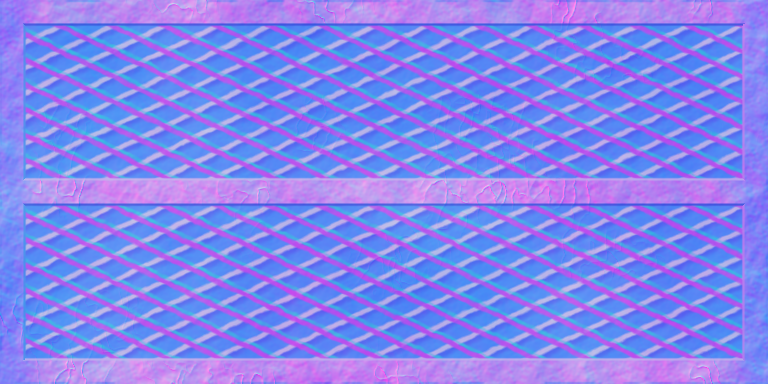
A Shadertoy shader for this texture map:

```glsl
#define CELL vec2(0.1365, 0.0655)
#define PHASE vec2(0.30, 0.10)
#define PANEL_CENTER vec2(1.0, 0.2345)
#define PANEL_HALF vec2(0.939, 0.2045)
#define BEVEL 0.006
#define BAR_WIDTH 0.0125
#define SOFTNESS 0.0038
#define WOBBLE 0.008
#define DENTS 0.016
#define CREASES 0.0022
#define MOTTLE 0.22

float hash(vec2 p) {
    p = fract(p * vec2(0.1031, 0.1137));
    p += dot(p, p.yx + 33.33);
    return fract((p.x + p.y) * p.x * 7.31);
}

float noise(vec2 p) {
    vec2 i = floor(p), f = fract(p);
    f = f * f * (3.0 - 2.0 * f);
    return mix(mix(hash(i), hash(i + vec2(1, 0)), f.x),
               mix(hash(i + vec2(0, 1)), hash(i + vec2(1, 1)), f.x), f.y);
}

float fbm(vec2 p) {
    float sum = 0.0, amp = 0.5;
    for (int i = 0; i < 4; i++) {
        sum += amp * noise(p);
        p = mat2(1.6, 1.2, -1.2, 1.6) * p + 7.3;
        amp *= 0.5;
    }
    return sum;
}

// Worn surface height: dents plus sparse fine creases
float wear(vec2 p) {
    float ridge = 1.0 - abs(2.0 * noise(p * vec2(45.0, 26.0) + 3.0 * fbm(p * 14.0)) - 1.0);
    float patches = smoothstep(0.6, 0.8, noise(p * 6.0 + 11.0));
    return DENTS * fbm(p * 15.0) + CREASES * patches * pow(ridge, 5.0);
}

// Slope as a tint: red rises to the right, green falls upward
vec3 wearTint(vec2 p) {
    const float e = 0.003;
    float h = wear(p);
    return vec3(wear(p + vec2(e, 0)) - h, h - wear(p + vec2(0, e)), 0.0) / e;
}

float band(float d, float lo, float hi, float soft) {
    return smoothstep(lo - soft, lo + soft, d) * (1.0 - smoothstep(hi - soft, hi + soft, d));
}

// Signed distance to the nearest of the evenly spaced lines
float lineDistance(float t) {
    return (fract(t + 0.5) - 0.5) / length(1.0 / CELL);
}

vec3 lattice(vec2 q, vec2 p, float soft) {
    vec2 cell = q / CELL;
    float wobble = WOBBLE * (fbm(p * 40.0) - 0.47);
    float falling = lineDistance(cell.x - cell.y + PHASE.x) + wobble;
    float rising = lineDistance(cell.x + cell.y + PHASE.y) - wobble;

    // Recessed floor, dark below the rising bars
    float shade = smoothstep(0.004, 0.020, rising);
    vec3 col = mix(vec3(0.34, 0.42, 0.94), vec3(0.33, 0.54, 0.96), shade);
    col = mix(col, vec3(0.33, 0.54, 0.96), 1.0 - smoothstep(-0.014, -0.006, rising));

    // Upper faces of the falling bars, strongest near the knuckles
    float knuckle = 1.0 - smoothstep(0.012, 0.030, abs(rising));
    float glint = mix(0.65, 1.0, knuckle) * (0.7 + 0.6 * noise(p * 60.0));
    col = mix(col, vec3(0.25, 0.70, 0.89), min(glint, 1.0) * band(falling, 0.0, 0.0095, soft));

    // Lit faces of the rising bars, then lower faces of the falling bars
    float crossing = band(falling, 0.001, 0.007, soft);
    col = mix(col, vec3(0.73, 0.70, 0.91), (1.0 - 0.45 * crossing) * band(rising, -BAR_WIDTH, 0.0, soft));
    float grain = 0.8 + 0.4 * noise(p * 80.0);
    return mix(col, vec3(0.72, 0.33, 0.93), min(grain, 1.0) * band(falling, -BAR_WIDTH, 0.0, soft));
}

vec3 frame(vec2 p, float width) {
    float side = max(PANEL_CENTER.x - PANEL_HALF.x - p.x, p.x - PANEL_CENTER.x - PANEL_HALF.x);
    vec3 col = mix(vec3(0.74, 0.54, 0.94), vec3(0.52, 0.51, 0.97), smoothstep(-0.06, 0.03, side));
    // Thin worn outer rim
    float rim = min(min(p.x, width - p.x), min(p.y, 1.0 - p.y));
    float worn = smoothstep(0.3, 0.6, noise(p * 25.0));
    return mix(col, vec3(0.42, 0.50, 0.95), 0.6 * worn * (1.0 - smoothstep(0.003, 0.008, rim)));
}

void mainImage(out vec4 fragColor, in vec2 fragCoord) {
    float pixel = 1.0 / iResolution.y;
    vec2 p = fragCoord * pixel;
    float soft = max(SOFTNESS, 0.7 * pixel);

    // Two panels mirrored about the middle rail
    vec2 local = vec2(p.x - PANEL_CENTER.x, abs(p.y - 0.5) - PANEL_CENTER.y);
    vec2 inset = PANEL_HALF - abs(local);
    float depth = min(inset.x, inset.y);
    float top = 0.5 + (p.y > 0.5 ? PANEL_CENTER.y + PANEL_HALF.y : PANEL_HALF.y - PANEL_CENTER.y);
    vec2 q = vec2(p.x - PANEL_CENTER.x + PANEL_HALF.x, top - p.y);
    vec3 inside = lattice(q, p, soft);

    // Bevel colour follows the direction each edge faces
    vec3 across = local.x < 0.0 ? vec3(0.32, 0.56, 0.93) : vec3(0.72, 0.50, 0.94);
    vec3 along = q.y < PANEL_HALF.y ? vec3(0.28, 0.36, 0.88) : vec3(0.74, 0.66, 0.93);
    vec3 edge = inset.x < inset.y ? across : along;
    inside = mix(edge, inside, smoothstep(BEVEL * 0.5, BEVEL * 1.5, depth));

    // Broad unevenness and fine wear, weaker in the recess
    float open = smoothstep(-pixel, pixel, depth);
    vec3 col = mix(frame(p, iResolution.x * pixel), inside, open);
    vec2 mottle = vec2(fbm(p * 4.0), fbm(p * 4.0 + 31.0)) - 0.47;
    col.rg += MOTTLE * mottle * mix(1.0, 0.6, open);
    col += wearTint(p) * mix(0.45, 0.12, open);
    fragColor = vec4(clamp(col, 0.0, 1.0), 1.0);
}
```
